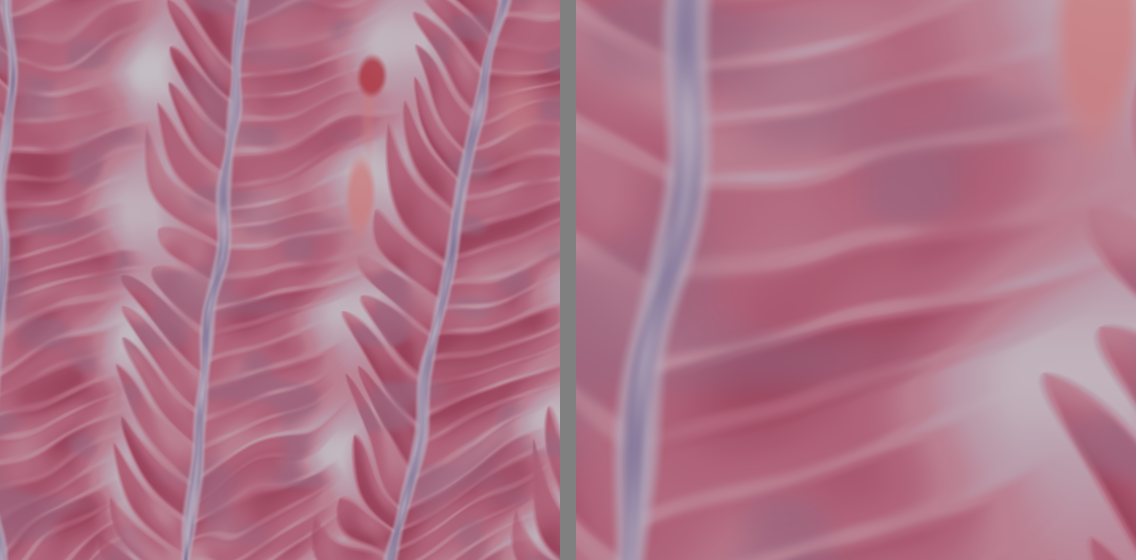
Left, the full canvas; right, a detail of the centre.
A three.js fragment shader for this pattern:

```glsl
// Stained tissue: slanted violet stems, each with broad, nearly level fibres on its
// right and curved, round-tipped fibres on its left, parted by pale hazy gaps.
// Each point is placed in a stem-to-stem cell, then sorted into fibre rows.
varying vec2 vUv;

const vec2 STEM_X = vec2(0.334, 0.442);      // a stem at bottom and top
const vec2 STEM_GAP = vec2(0.375, 0.455);    // stem spacing at bottom and top
const float LEFT_SQUEEZE = 0.93;             // narrower cells left of that stem
const float BROAD_ROWS = 21.0;
const float CURVED_ROWS = 14.5;
const float STEM_WIDTH = 0.0075;
const float PATCH_PERIOD = 0.24;             // height between wide pale patches
const float TUFT_PERIOD = 0.58;              // height between steep tufts

const vec3 PALE = vec3(0.77, 0.75, 0.77);
const vec3 BLUSH = vec3(0.73, 0.61, 0.67);
const vec3 PINK = vec3(0.73, 0.50, 0.57);
const vec3 ROSE = vec3(0.69, 0.39, 0.48);
const vec3 CRIMSON = vec3(0.60, 0.26, 0.36);
const vec3 DUSK = vec3(0.59, 0.40, 0.50);
const vec3 VIOLET = vec3(0.52, 0.46, 0.60);
const vec3 LILAC = vec3(0.71, 0.66, 0.73);
const vec3 RED = vec3(0.68, 0.22, 0.27);
const vec3 SALMON = vec3(0.80, 0.49, 0.50);

float hash(vec2 p) {
  vec3 q = fract(vec3(p.xyx) * 0.1031);
  q += dot(q, q.yzx + 33.33);
  return fract((q.x + q.y) * q.z);
}

float noise(vec2 p) {
  vec2 i = floor(p), f = fract(p);
  f = f * f * (3.0 - 2.0 * f);
  return mix(mix(hash(i), hash(i + vec2(1.0, 0.0)), f.x),
             mix(hash(i + vec2(0.0, 1.0)), hash(i + 1.0), f.x), f.y);
}

// Stain strength 0..1 to colour
vec3 stain(float s) {
  vec3 c = mix(PALE, BLUSH, smoothstep(0.02, 0.26, s));
  c = mix(c, PINK, smoothstep(0.22, 0.48, s));
  c = mix(c, ROSE, smoothstep(0.46, 0.70, s));
  return mix(c, CRIMSON, smoothstep(0.66, 1.0, s));
}

float blob(vec2 p, vec2 center, vec2 radius, float soft) {
  return 1.0 - smoothstep(1.0 - soft, 1.0 + soft, length((p - center) / radius));
}

// Broad fibres at distance d from the stem, f as a share of the cell:
// x is stain strength, y is coverage
vec2 broadFibres(vec2 p, float d, float f, float cell, float wave) {
  float slope = mix(0.52, 0.13, smoothstep(0.0, 0.75, p.y));
  float v = p.y - slope * d - 0.4 * d * d;
  float row = v * BROAD_ROWS + 1.1 * noise(vec2(v * 9.0, cell * 7.0 + d * 10.0));
  float t = fract(row);
  vec2 id = vec2(floor(row) + 40.0, cell + 9.0);
  float rnd = mix(hash(id), hash(id + vec2(1.0, 0.0)), smoothstep(0.7, 1.0, t));
  float seam = 1.0 - smoothstep(0.0, 0.010, min(t, 1.0 - t) / BROAD_ROWS);
  float tone = 0.66 + 0.20 * (rnd - 0.5) + 0.12 * t * (1.0 - smoothstep(0.75, 1.0, t));
  tone += 0.34 * (noise(vec2(d * 15.0, row * 0.8) + cell * 5.0) - 0.5);
  tone -= seam * 0.25 * noise(vec2(d * 22.0, row * 1.5));

  float reach = 0.50 - 0.06 * wave + 0.08 * (rnd - 0.5);
  reach += 0.10 * (1.0 - smoothstep(0.08, 0.30, p.y));
  return vec2(tone, 1.0 - smoothstep(reach - 0.15, reach + 0.13, f));
}

// Curved fibres, steeper in tufts: x is stain strength, y is coverage
vec2 curvedFibres(vec2 p, float d, float cell) {
  float tuft = 0.5 + 0.5 * cos(6.2832 * (p.y - 0.25) / TUFT_PERIOD);
  float curve = mix(1.2, 5.0, tuft);
  float slope = 0.6 + 2.0 * curve * d;
  float v = p.y - 0.6 * d - curve * d * d;
  float row = v * CURVED_ROWS + 0.8 * noise(vec2(v * 8.0, cell * 5.0 + d * 6.0)) + cell * 0.37;
  float t = fract(row) - 0.5;
  vec2 id = vec2(floor(row) + 30.0, cell + 20.0);
  float tip = mix(0.115, 0.178, hash(id));
  float along = (d + t * slope / (CURVED_ROWS * (1.0 + slope * slope))) / tip;
  float halfWidth = 0.48 * sqrt(max(0.0, 1.0 - pow(max(along, 0.0), 6.0)));
  float edge = (halfWidth - abs(t)) / (CURVED_ROWS * sqrt(1.0 + slope * slope));
  float cover = smoothstep(-0.001, 0.008, edge) * step(along, 1.0);
  cover *= mix(1.0 - smoothstep(0.5, 1.1, along), 1.0, 0.35 + 0.65 * tuft);
  float tone = 0.72 + 0.16 * (hash(id + 7.0) - 0.5) - 0.22 * t;
  tone += 0.30 * (noise(vec2(d * 20.0, row * 1.5)) - 0.5);
  return vec2(tone, cover);
}

void main() {
  vec2 p = vUv + 0.016 * (vec2(noise(vUv * 9.0), noise(vUv * 9.0 + 31.0)) - 0.5);

  // Cell between two stems
  float spacing = mix(STEM_GAP.x, STEM_GAP.y, p.y);
  float bend = 0.018 * (noise(vec2(p.y * 6.0, p.x * 2.0)) - 0.5);
  float offset = p.x + bend - mix(STEM_X.x, STEM_X.y, p.y);
  spacing *= offset < 0.0 ? LEFT_SQUEEZE : 1.0;
  float u = offset / spacing;
  float cell = floor(u), f = u - cell;
  float right = f * spacing, left = (1.0 - f) * spacing;

  // Hazy gap, blushed bed by the stem, then both kinds of fibre
  float wave = cos(6.2832 * (p.y - 0.44 - 0.05 * cell) / PATCH_PERIOD);
  float haze = 0.03 + 0.12 * (1.0 - wave) + 0.14 * noise(p * 11.0 + 3.0);
  float bed = max(haze, 0.50 * (1.0 - smoothstep(0.02, 0.18, left)));
  vec2 broad = broadFibres(p, right, f, cell, wave);
  vec2 curved = curvedFibres(p, left, cell);
  float tone = mix(bed, broad.x, broad.y);
  tone = mix(tone, curved.x, curved.y);
  tone *= 0.83 + 0.32 * noise(p * 6.0 + 4.0);
  vec3 color = stain(tone);
  float dusky = smoothstep(0.5, 0.85, noise(p * vec2(13.0, 20.0) + 50.0));
  color = mix(color, DUSK, 0.6 * dusky * smoothstep(0.35, 0.6, tone));

  // Loose red bodies and a warm smear
  color = mix(color, SALMON, 0.35 * blob(p, vec2(0.925, 0.80), vec2(0.03, 0.075), 0.8));
  color = mix(color, SALMON, 0.4 * blob(p, vec2(0.655, 0.80), vec2(0.010, 0.075), 0.6));
  color = mix(color, SALMON, 0.8 * blob(p, vec2(0.640, 0.648), vec2(0.021, 0.060), 0.35));
  color = mix(color, RED, 0.85 * blob(p, vec2(0.660, 0.862), vec2(0.023, 0.035), 0.3));

  // Stem with a pale sheath and uneven streaks
  float stem = min(right, left);
  float width = STEM_WIDTH * (0.5 + 0.8 * noise(vec2(p.y * 15.0, floor(u + 0.5) * 4.0)));
  float streak = noise(vec2(u * 50.0, p.y * 20.0));
  color = mix(color, LILAC, 0.7 * (1.0 - smoothstep(width, width + 0.009, stem)));
  color = mix(color, mix(VIOLET, LILAC, streak), 1.0 - smoothstep(width * 0.3, width + 0.003, stem));
  gl_FragColor = vec4(color, 1.0);
}
```
